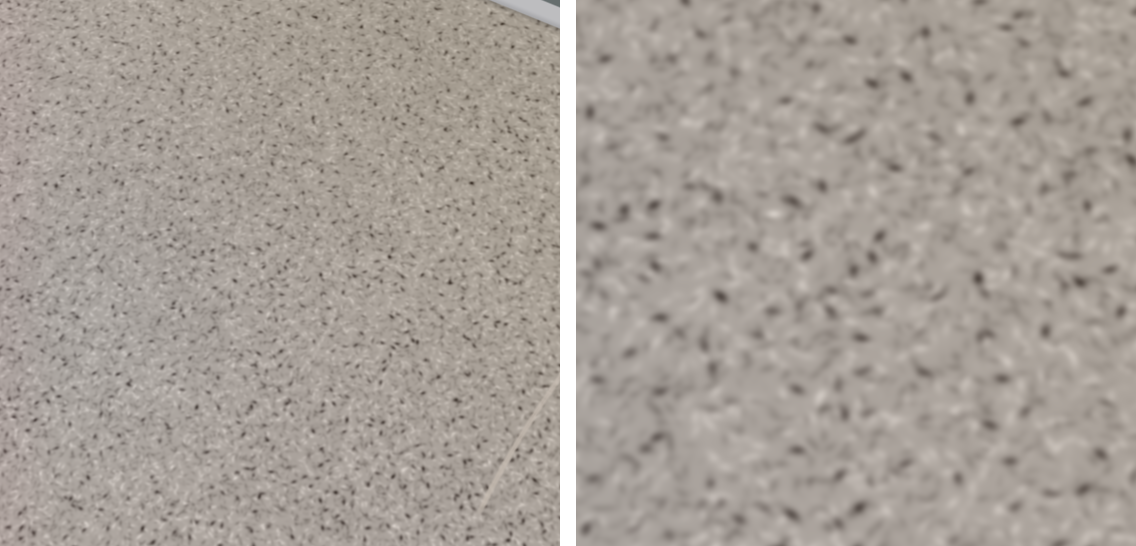
Left: the whole. Right: its middle third, enlarged.
Reproduce this texture procedurally as a WebGL 2 fragment shader.

```glsl
#version 300 es
precision highp float;
// Speckled vinyl floor receding slightly from the viewer.
// Scattered soft elliptical chips (cellular noise) form a pale mottle and dark flecks;
// layered sines tint the floor, with a weld seam and a skirting strip at the right.
uniform vec2 u_resolution;
out vec4 outColor;

vec4 hash4(vec2 cell) {
  vec4 h = fract(cell.xyxy * vec4(0.1031, 0.1030, 0.0973, 0.1099));
  h += dot(h, h.wzxy + 33.33);
  return fract((h.xxyz + h.yzzw) * h.zywx);
}

// One randomly turned soft ellipse per cell.
// x: sum with random signed weights, y: sum of the sparse strong chips.
vec2 scatterChips(vec2 p, vec2 radii, float seed) {
  vec2 cell = floor(p);
  vec2 total = vec2(0.0);
  for (int j = -1; j <= 1; j++) {
    for (int i = -1; i <= 1; i++) {
      vec2 id = cell + vec2(i, j);
      vec4 rnd = hash4(id + seed);
      float angle = 3.14159 * rnd.z;
      float c = cos(angle), s = sin(angle);
      vec2 d = mat2(c, -s, s, c) * (p - id - rnd.xy) / radii;
      float chip = exp(-dot(d, d));
      total += chip * vec2(2.0 * rnd.w - 1.0, smoothstep(0.35, 1.1, rnd.w));
    }
  }
  return total;
}

// Slow drift of light across the floor, from -1 to 1.
float drift(vec2 p) {
  return 0.5 * sin(5.0 * p.x + 2.0 * sin(3.0 * p.y) + 0.6)
       + 0.3 * sin(9.0 * p.y - 4.0 * p.x)
       + 0.2 * sin(17.0 * p.x + 11.0 * p.y);
}

void main() {
  vec2 p = gl_FragCoord.xy / u_resolution.y;
  float pixel = 1.0 / u_resolution.y;

  // Floor plane in mild perspective
  vec2 ground = vec2(p.x - 0.5, p.y) / (1.0 - 0.2 * p.y);
  float contrast = mix(1.1, 0.85, p.y);

  // Base colour: warmer and dimmer to the upper right, rosy at the left edge
  vec3 color = vec3(0.676, 0.645, 0.620) + 0.010 * drift(p);
  float warm = smoothstep(0.7, 1.8, p.x + p.y);
  color -= warm * vec3(0.018, 0.020, 0.042);
  color += vec3(0.006, -0.008, -0.002) * smoothstep(0.12, 0.0, p.x);
  color += vec3(-0.008, 0.003, 0.010) * exp(-14.0 * dot(p - vec2(0.15, 0.4), p - vec2(0.15, 0.4)));

  // Pale mottle and dark flecks
  float mottle = scatterChips(ground * 110.0, vec2(0.62, 0.38), 211.0).x;
  float flecks = scatterChips(ground * 50.0, vec2(0.29, 0.19), 457.0).y;
  float faint = scatterChips(ground * 71.0, vec2(0.34, 0.22), 823.0).y;
  color += contrast * 0.088 * mottle;
  color -= contrast * (0.30 * flecks + 0.07 * faint) * vec3(0.98, 1.0, 0.98);

  // Curved weld seam, fading at its near end
  float t = (p.y - 0.057) / 0.254;
  float seamX = 0.876 + 0.151 * t - 0.03 * t * (1.0 - t);
  float seamDist = abs(p.x - seamX) * 0.86;
  float seam = 1.0 - smoothstep(0.0035 - pixel, 0.0055 + pixel, seamDist);
  seam *= smoothstep(-0.02, 0.08, t);
  color = mix(color, vec3(0.755, 0.715, 0.675) + 0.02 * mottle, 0.85 * seam);

  // Skirting strip with a contact shadow and a dark upper lip
  float rise = dot(p - vec2(0.896, 1.0), vec2(0.375, 0.927));
  color *= 1.0 - 0.16 * smoothstep(-0.012, 0.0, rise);
  vec3 strip = mix(vec3(0.66, 0.66, 0.67), vec3(0.74, 0.74, 0.75), smoothstep(0.0, 0.012, rise));
  strip = mix(strip, vec3(0.40, 0.43, 0.43), smoothstep(0.034, 0.038, rise));
  color = mix(color, strip, smoothstep(-pixel, pixel, rise));

  outColor = vec4(clamp(color, 0.0, 1.0), 1.0);
}
```
